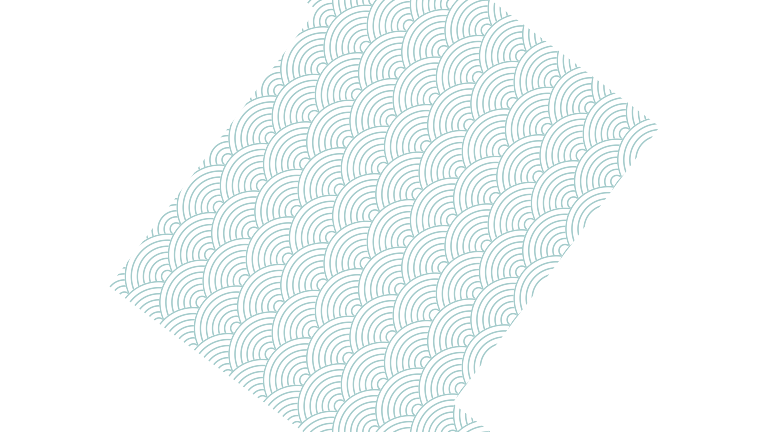
Reproduce this pattern procedurally as a WebGL 2 fragment shader.

```glsl
#version 300 es
precision highp float;

uniform vec2 u_resolution;
out vec4 outColor;

const vec3 PAPER = vec3(1.0);
const vec3 TEAL = vec3(0.64, 0.795, 0.795);

// Unit axes of the tilted panel: down-right and up-right.
const vec2 FORWARD = vec2(0.8, -0.6);
const vec2 ACROSS = vec2(0.6, 0.8);

// Soft mask: 1 where the signed distance is negative.
float inside(float dist, float pixel) {
    return 1.0 - smoothstep(-0.5 * pixel, 0.5 * pixel, dist);
}

vec2 toPanel(vec2 p, vec2 origin) {
    return vec2(dot(p - origin, ACROSS), dot(p - origin, FORWARD));
}

float boxDistance(vec2 q, vec2 halfSize) {
    vec2 d = abs(q) - halfSize;
    return length(max(d, 0.0)) + min(max(d.x, d.y), 0.0);
}

// Evenly spaced concentric circles.
float rings(float radius, float spacing, float count, float halfLine, float pixel) {
    float nearest = clamp(round(radius / spacing), 1.0, count);
    return inside(abs(radius - nearest * spacing) - halfLine, pixel);
}

// Staggered rows of ringed discs, each row painted over the one behind.
float scales(vec2 q, float halfPitch, float rowStep, float pixel) {
    const float spacing = 0.014;
    const float count = 7.0;
    const float halfLine = 0.0017;
    float baseRow = floor(q.y / rowStep);
    float ink = 0.0;
    for (int i = -2; i <= 3; i++) {
        float row = baseRow + float(i);
        float shifted = q.x - halfPitch * mod(row, 2.0);
        float dx = mod(shifted + halfPitch, 2.0 * halfPitch) - halfPitch;
        float radius = length(vec2(dx, q.y - row * rowStep));
        float cover = inside(radius - spacing * count - halfLine, pixel);
        ink = mix(ink, rings(radius, spacing, count, halfLine, pixel), cover);
    }
    return ink;
}

// Tilted rectangle joined with its copies one canvas above and below.
float panelMask(vec2 p, vec2 center, vec2 halfSize, float pixel) {
    float mask = 0.0;
    for (int k = -1; k <= 1; k++) {
        vec2 q = toPanel(p + vec2(0.0, float(k)), center);
        mask = max(mask, inside(boxDistance(q, halfSize), pixel));
    }
    return mask;
}

void main() {
    // Canvas height is one unit; the lattice repeats exactly over it.
    vec2 p = gl_FragCoord.xy / u_resolution * vec2(16.0 / 9.0, 1.0);
    float pixel = 1.0 / u_resolution.y;

    float ink = scales(toPanel(p, vec2(0.868, 0.5)), 0.1, 0.05, pixel);
    ink *= panelMask(p, vec2(0.89, 0.522), vec2(0.53, 0.399), pixel);

    outColor = vec4(mix(PAPER, TEAL, ink), 1.0);
}
```
